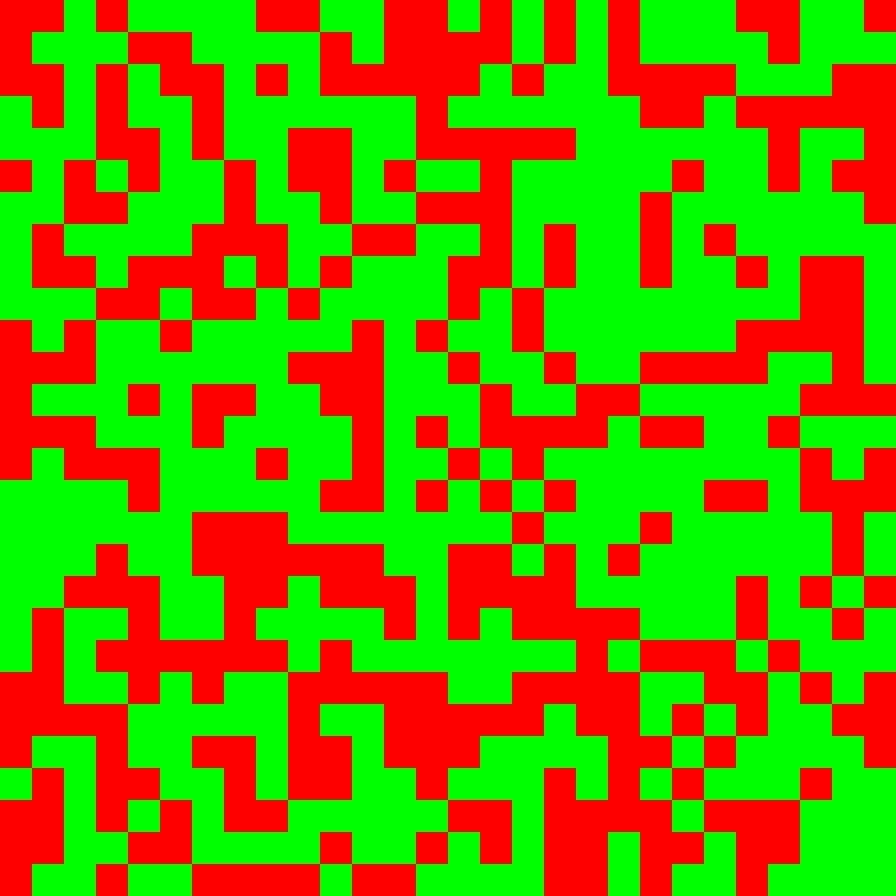
A WebGL 2 fragment shader for this texture:

```glsl
#version 300 es
precision highp float;
precision highp int;

uniform vec2 u_resolution;
out vec4 fragColor;

const float CELLS = 28.0;
const float GREEN_SHARE = 0.54;
const float LUMA_EDGE = 0.0008;   // edge widths as fractions of the canvas
const float CHROMA_EDGE = 0.0078;
const vec3 RED = vec3(0.995, 0.0, 0.0);
const vec3 GREEN = vec3(0.0, 1.0, 0.005);
const vec3 LUMA_WEIGHTS = vec3(0.299, 0.587, 0.114);

// Integer hash of a cell, from 0 to 1
float hash(uvec2 cell, uint seed) {
    uint h = cell.x * 1597334677u ^ cell.y * 3812015801u ^ seed * 2654435769u;
    h = (h ^ (h >> 16)) * 2146121005u;
    h = (h ^ (h >> 15)) * 2221713035u;
    h ^= h >> 16;
    return float(h >> 8) / 16777216.0;
}

// 1 for a green cell, 0 for a red one; border cells extend outwards
float cellState(vec2 cell, float count, float share) {
    uvec2 id = uvec2(clamp(cell, vec2(0.0), vec2(count - 1.0)));
    return 1.0 - step(share, hash(id, 7u));
}

// Random cells, blended across their borders over the given width
float softCells(vec2 uv, float count, float share, float width) {
    vec2 p = uv * count;
    vec2 corner = floor(p + 0.5);
    float halfWidth = 0.5 * width * count;
    vec2 blend = smoothstep(vec2(-halfWidth), vec2(halfWidth), p - corner);
    float bottom = mix(cellState(corner - 1.0, count, share),
                       cellState(corner - vec2(0.0, 1.0), count, share), blend.x);
    float top = mix(cellState(corner - vec2(1.0, 0.0), count, share),
                    cellState(corner, count, share), blend.x);
    return mix(bottom, top, blend.y);
}

// Mixes brightness and hue by separate amounts
vec3 mixLumaChroma(vec3 a, vec3 b, float lumaMix, float chromaMix) {
    float lumaA = dot(a, LUMA_WEIGHTS);
    float lumaB = dot(b, LUMA_WEIGHTS);
    vec3 chroma = mix(a - lumaA, b - lumaB, chromaMix);
    return clamp(mix(lumaA, lumaB, lumaMix) + chroma, 0.0, 1.0);
}

void main() {
    vec2 uv = gl_FragCoord.xy / u_resolution;

    // Crisp brightness under a softer hue transition
    float luma = softCells(uv, CELLS, GREEN_SHARE, LUMA_EDGE);
    float chroma = softCells(uv, CELLS, GREEN_SHARE, CHROMA_EDGE);

    fragColor = vec4(mixLumaChroma(RED, GREEN, luma, chroma), 1.0);
}
```
